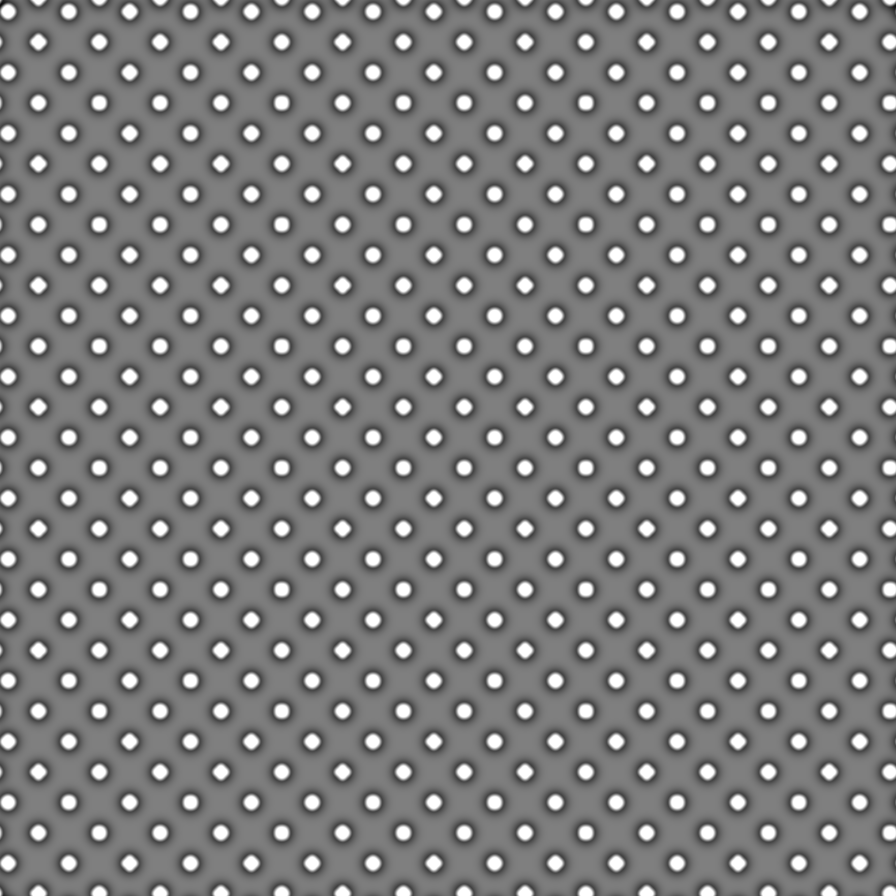
Write a Shadertoy shader that draws this pattern.

```glsl
// Staggered lattice of glowing white dots with soft dark halos on mid grey.

// Lattice position of an index; the 30 rows or columns wrap at the canvas edge.
vec2 latticePoint(vec2 index) {
    return index - 0.54 * floor(index / 30.0);
}

// Bright core, slightly pulled towards a diamond or a square.
float dotCore(vec2 offset, float diamond) {
    float r2 = dot(offset, offset);
    float xy = offset.x * offset.y;
    float fourLobes = 1.0 - 8.0 * xy * xy / max(r2 * r2, 1e-6);
    float radius = sqrt(r2) - diamond * fourLobes;
    return 1.0 - smoothstep(0.169, 0.33, radius);
}

// Wide dark ring that fades into the ground.
float dotHalo(vec2 offset) {
    return 0.563 * exp(-dot(offset, offset) / 0.1158);
}

void mainImage(out vec4 fragColor, in vec2 fragCoord) {
    // One unit is half of a repeat: 29.46 steps span the canvas.
    vec2 p = fragCoord / iResolution.xy * 29.46 - vec2(0.266, 0.077);
    vec2 nearest = floor(p + 0.5);
    float halo = 0.0;
    float core = 0.0;

    for (int y = -2; y <= 2; y++) {
        for (int x = -2; x <= 2; x++) {
            vec2 index = nearest + vec2(x, y);
            // Checkerboard stagger: only odd cells hold a dot.
            if (mod(index.x + index.y, 2.0) < 0.5) continue;

            vec2 offset = p - latticePoint(index);
            vec2 cell = mod(index, 30.0);
            // Slow beat of the outline from dot to dot.
            float diamond = 0.006 + 0.006 * (sin(cell.x * 1.9) + sin(cell.y * 1.6 + 0.8));
            halo += dotHalo(offset);
            core = max(core, dotCore(offset, diamond));
        }
    }

    float grey = mix(max(0.5 - halo, 0.0), 1.0, core);
    fragColor = vec4(vec3(grey), 1.0);
}
```
